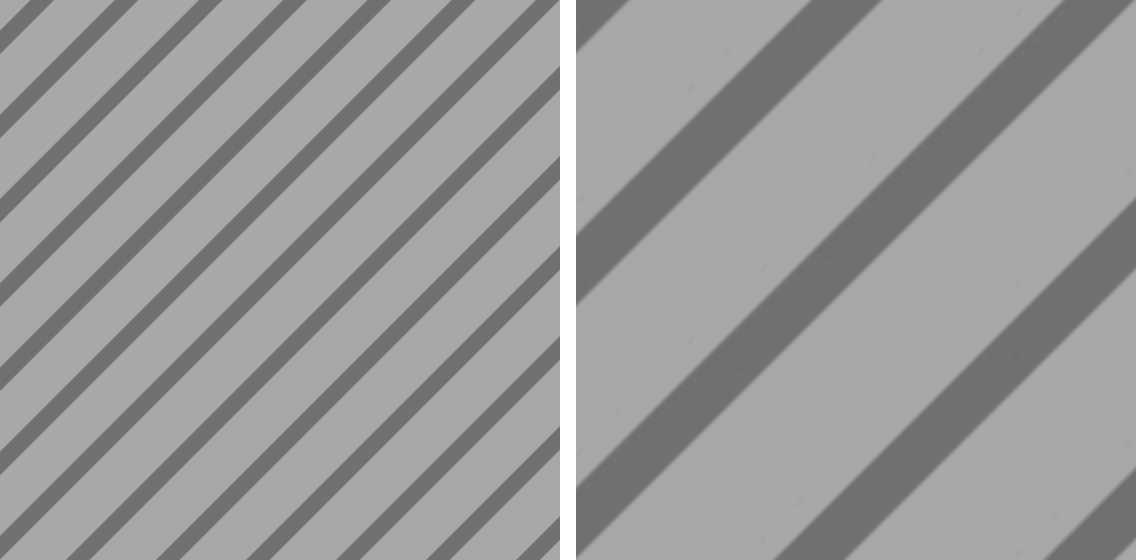
Left: the whole. Right: its middle third, enlarged.
Reproduce this pattern procedurally as a Shadertoy shader.

```glsl
// Dark grey diagonal stripes rising to the right on a light grey ground.
// Stripes repeat along the falling diagonal, at a slightly wider pitch past
// the middle; faint hashed grain and flecks give a little surface wear.

#define GROUND      vec3(0.66)
#define STRIPE      vec3(0.44)
#define ANCHOR      0.978    // diagonal position of the middle stripe
#define PITCH_UPPER 0.1504   // spacing towards the upper left
#define PITCH_LOWER 0.1608   // spacing towards the lower right
#define HALF_WIDTH  0.0211   // half a stripe, measured horizontally
#define SOFTNESS    0.0028   // edge blur
#define FLECK_STEP  0.0217   // spacing of flecks along a stripe
#define FLECK_SIDE  0.040    // distance of flecks from the stripe centre
#define FLECK_DEPTH 0.018
#define GRAIN       0.006

float hash(vec2 p) {
    return fract(sin(dot(p, vec2(127.1, 311.7))) * 43758.5453);
}

// Signed offset to the nearest stripe centre (x) and that stripe's index (y)
vec2 nearestStripe(float diagonal) {
    float d = diagonal - ANCHOR;
    float pitch = d < 0.0 ? PITCH_UPPER : PITCH_LOWER;
    float index = floor(d / pitch + 0.5);
    return vec2(d - index * pitch, index);
}

// Sparse short flecks in a row on the upper side of each stripe
float flecks(vec2 uv, vec2 stripe) {
    float along = uv.x / FLECK_STEP;
    float chance = step(0.45, hash(vec2(floor(along), stripe.y)));
    vec2 q = vec2((fract(along) - 0.5) * FLECK_STEP, stripe.x + FLECK_SIDE);
    return chance * (1.0 - smoothstep(0.001, 0.0035, length(q)));
}

void mainImage(out vec4 fragColor, in vec2 fragCoord) {
    vec2 uv = fragCoord / iResolution.xy;
    vec2 stripe = nearestStripe(uv.x + 1.0 - uv.y);

    // Stripe coverage with smoothed edges
    float soft = max(SOFTNESS, 1.0 / iResolution.y);
    float cover = 1.0 - smoothstep(-soft, soft, abs(stripe.x) - HALF_WIDTH);
    vec3 color = mix(GROUND, STRIPE, cover);

    // Faint wear: flecks on the ground, grain within the stripes
    color -= FLECK_DEPTH * flecks(uv, stripe) * (1.0 - cover);
    color += GRAIN * cover * (hash(floor(uv * 256.0)) - 0.5);

    fragColor = vec4(color, 1.0);
}
```
